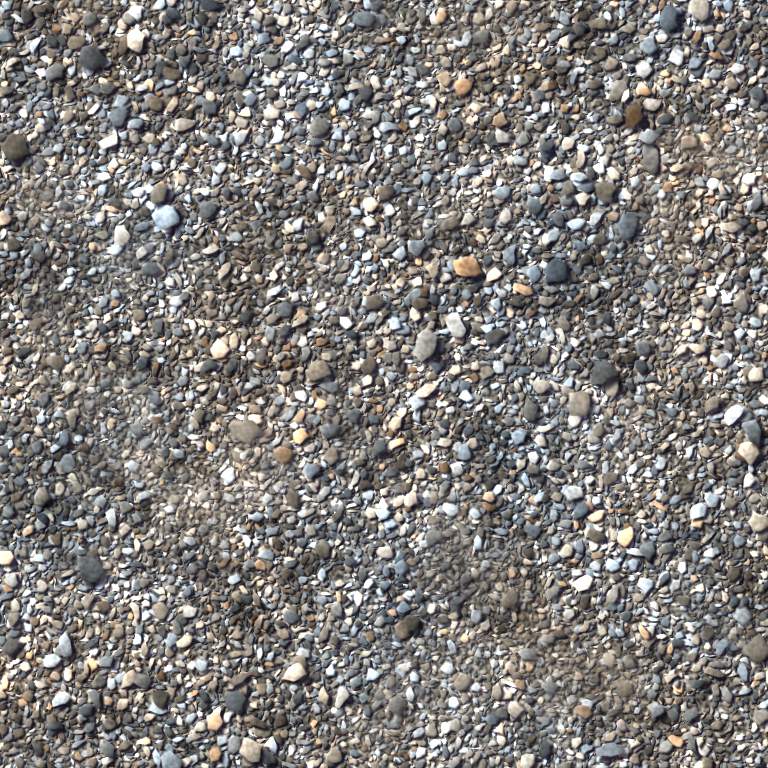
Reproduce this texture procedurally as a Shadertoy shader.

```glsl
// Sunlit gravel: layers of small angular pebbles over dusty sand.

const float TAU = 6.2832;
const vec2 LIGHT_DIR = vec2(-0.75, 0.66);
const vec3 SHADOW = vec3(0.10, 0.09, 0.14);
const vec3 SAND = vec3(0.54, 0.52, 0.49);
const vec3 COOL_TINT = vec3(0.94, 1.01, 1.06);
const vec3 WARM_TINT = vec3(1.07, 1.00, 0.90);
const vec3 RUST_TINT = vec3(1.20, 0.97, 0.76);

// Three random values from 0 to 1 for a cell
vec3 hash3(vec2 cell, float seed) {
    uvec3 v = uvec3(ivec3(vec3(cell, seed) + 1000.0));
    v = v * 1664525u + 1013904223u;
    v.x += v.y * v.z; v.y += v.z * v.x; v.z += v.x * v.y;
    v ^= v >> 16u;
    v.x += v.y * v.z; v.y += v.z * v.x; v.z += v.x * v.y;
    return vec3(v >> 8u) / 16777216.0;
}

float cornerSlope(vec2 cell, vec2 offset, float seed) {
    float angle = TAU * hash3(cell, seed).x;
    return dot(vec2(cos(angle), sin(angle)), offset);
}

float gradientNoise(vec2 p, float seed) {
    vec2 i = floor(p), f = p - i;
    vec2 w = f * f * f * (f * (f * 6.0 - 15.0) + 10.0);
    vec2 e = vec2(1.0, 0.0);
    float low = mix(cornerSlope(i, f, seed), cornerSlope(i + e, f - e, seed), w.x);
    float high = mix(cornerSlope(i + e.yx, f - e.yx, seed),
                     cornerSlope(i + 1.0, f - 1.0, seed), w.x);
    return mix(low, high, w.y);
}

// Rounded irregular polygon, squashed along one axis
float stoneDistance(vec2 p, float radius, float aspect, float angle, vec3 shape) {
    float c = cos(angle), s = sin(angle);
    vec2 q = vec2(c * p.x + s * p.y, (c * p.y - s * p.x) * aspect);
    float facets = -1.0;
    for (int k = 0; k < 5; k++) {
        float n = float(k);
        float turn = TAU * (n + 0.6 * fract(shape.x * 7.0 + n * shape.y * 3.7)) / 5.0;
        float reach = radius * (0.62 + 0.38 * fract(shape.z * 5.0 + n * shape.x * 2.9));
        facets = max(facets, dot(q, vec2(cos(turn), sin(turn))) - reach);
    }
    return mix(facets, length(q) - radius, 0.25) / sqrt(aspect);
}

// Mostly grey stones with cool, warm and a few rusty tints
vec3 stoneColor(vec3 pick) {
    float tone = 0.34 + 0.46 * pick.x + 0.22 * pow(pick.x, 4.0);
    vec3 tint = mix(COOL_TINT, WARM_TINT, smoothstep(0.15, 0.75, pick.y));
    tint = mix(tint, RUST_TINT, smoothstep(0.9, 0.99, pick.z));
    return tone * tint;
}

// Draws one jittered grid of shaded stones and their shadows over the ground
vec3 addStones(vec3 ground, vec2 uv, float cells, float density,
               float seed, float softness, float dust) {
    vec2 p = uv * cells, home = floor(p);
    float edge = softness * cells;
    for (int k = 0; k < 9; k++) {
        vec2 cell = home + vec2(float(k % 3 - 1), float(k / 3 - 1));
        vec3 place = hash3(cell, seed);
        vec3 shape = hash3(cell, seed + 1.0);
        vec3 pick = hash3(cell, seed + 2.0);
        vec2 local = p - cell - 0.12 - 0.76 * place.xy;
        if (place.z > density || dot(local, local) > 1.1) continue;

        float radius = mix(0.32, 0.6, shape.x);
        float aspect = mix(1.05, 2.3, shape.y * shape.y);
        float angle = 0.7 + 2.4 * (shape.z - 0.5);
        float shadowDist = stoneDistance(local + LIGHT_DIR * radius * 0.5,
                                         radius, aspect, angle, shape);
        float shade = 1.0 - smoothstep(-0.25, 0.25, shadowDist / radius);
        ground = mix(ground, SHADOW, shade * mix(0.85, 0.5, dust));

        float d = stoneDistance(local, radius, aspect, angle, shape);
        float slope = dot(local / radius, LIGHT_DIR);
        float rim = smoothstep(-0.5, 0.05, d / radius);
        float lit = 1.03 + slope * mix(0.2, 0.5, rim);
        vec3 stone = mix(stoneColor(pick), SAND, 0.4 * dust) * lit;
        ground = mix(ground, stone, 1.0 - smoothstep(-edge, edge, d));
    }
    return ground;
}

void mainImage(out vec4 fragColor, in vec2 fragCoord) {
    vec2 uv = fragCoord / iResolution.y;
    float softness = max(0.0017, 0.6 / iResolution.y);

    // Broad dusty patches where the stones sink into the sand
    float patches = gradientNoise(uv * 4.0, 50.0) + 0.7 * gradientNoise(uv * 13.0, 51.0);
    float dust = smoothstep(0.0, 0.6, patches);
    float bare = 1.0 - 0.4 * dust;

    // Gritty ground
    float grit = gradientNoise(uv * 170.0, 52.0);
    vec3 color = SAND * (0.85 + 0.8 * grit);

    // Stones from grit to pebbles, bent out of their grids by a slow warp
    vec2 warp = vec2(gradientNoise(uv * 45.0, 56.0), gradientNoise(uv * 45.0, 57.0));
    vec2 bed = uv + 0.006 * warp;
    color = addStones(color, bed, 130.0, 0.85, 1.0, softness, dust);
    color = addStones(color, bed, 98.0, 0.75 * bare, 5.0, softness, dust);
    color = addStones(color, bed, 70.0, 0.55 * bare, 9.0, softness, dust);
    color = addStones(color, bed, 47.0, 0.22 * bare, 13.0, softness, dust);
    color = addStones(color, bed, 30.0, 0.06, 17.0, softness, dust);

    // Mottled surface, dark hollows and slow drift of warmth
    float mottle = gradientNoise(uv * 190.0, 53.0) + gradientNoise(uv * 85.0, 54.0);
    float hollows = 0.3 * gradientNoise(uv * 7.0, 55.0) + 0.4 * gradientNoise(uv * 24.0, 58.0);
    float warmth = gradientNoise(uv * 5.0, 59.0);
    color *= 1.0 + 0.2 * mottle + hollows;
    color *= 1.0 + warmth * vec3(0.08, 0.0, -0.08);
    color = 0.5 + 1.12 * (color - 0.48);
    fragColor = vec4(clamp(color, 0.0, 1.0), 1.0);
}
```
